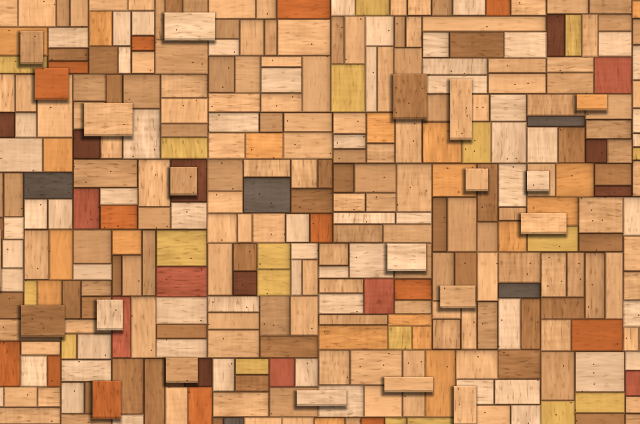
Reproduce this texture procedurally as a Shadertoy shader.

```glsl
// Wall mosaic of irregular sawn wooden blocks, some of them standing proud.
struct Block { vec2 lo; vec2 hi; float seed; };
const vec2 CELL = vec2(0.25, 0.20);   // coarse tiling pitch, canvas height = 1
const float RAISED_PITCH = 0.17;
const vec3 GAP = vec3(0.20, 0.11, 0.05);
// Tan, brown, pale, umber, orange, yellow, rust, walnut, rose, slate
const vec3 SPECIES[10] = vec3[10](
    vec3(.93, .69, .47), vec3(.80, .58, .385), vec3(.96, .77, .59), vec3(.68, .46, .28),
    vec3(.91, .61, .34), vec3(.88, .68, .36), vec3(.77, .41, .20), vec3(.46, .26, .17),
    vec3(.72, .37, .26), vec3(.42, .35, .29));
const float SHARE[10] = float[10](.30, .21, .19, .10, .07, .05, .03, .03, .01, .01);

float hash(vec2 p) {
    vec3 q = fract(vec3(p.xyx) * 0.1031);
    q += dot(q, q.yzx + 33.33);
    return fract((q.x + q.y) * q.z);
}
float vary(float seed, float channel) { return hash(vec2(seed * 311.0, channel * 7.0 + 1.0)); }
float cornerSlope(vec2 corner, vec2 p) {
    float angle = 6.2832 * hash(corner);
    return dot(vec2(cos(angle), sin(angle)), p - corner);
}
float gradientNoise(vec2 p) {
    vec2 i = floor(p), f = p - i, u = f * f * f * (f * (f * 6.0 - 15.0) + 10.0), e = vec2(1, 0);
    return mix(mix(cornerSlope(i, p), cornerSlope(i + e, p), u.x),
               mix(cornerSlope(i + e.yx, p), cornerSlope(i + e.xx, p), u.x), u.y);
}
float boxDistance(vec2 p, vec2 lo, vec2 hi) {
    vec2 d = abs(p - 0.5 * (lo + hi)) - 0.5 * (hi - lo);
    return length(max(d, 0.0)) + min(max(d.x, d.y), 0.0);
}
float shift(vec2 vertex) { return 0.7 * hash(vertex + 17.0) - 0.35; }

// Interlocking rectangles: walls alternate between vertical and horizontal
Block coarseCell(vec2 p) {
    vec2 g = p / CELL;
    for (int k = 0; k < 9; k++) {
        vec2 c = floor(g) + vec2(k % 3, k / 3) - 1.0;
        float a = shift(c), b = shift(c + vec2(1, 0)), d = shift(c + vec2(0, 1)), e = shift(c + 1.0);
        bool even = mod(c.x + c.y, 2.0) < 0.5;
        vec2 lo = c + (even ? vec2(a, b) : vec2(d, a));
        vec2 hi = c + 1.0 + (even ? vec2(e, d) : vec2(b, e));
        if (all(greaterThanEqual(g, lo)) && all(lessThan(g, hi)))
            return Block(lo * CELL, hi * CELL, hash(c + 41.0));
    }
    return Block(floor(g) * CELL, ceil(g) * CELL, 0.5);
}
// Cut a block again and again until it is small enough
Block subdivide(Block b, vec2 p) {
    for (int k = 0; k < 6; k++) {
        vec2 size = b.hi - b.lo, weight = size * size;
        if (size.x * size.y < mix(0.004, 0.014, vary(b.seed, 1.0))) break;
        int axis = vary(b.seed, 2.0) * (weight.x + weight.y) < weight.x ? 0 : 1;
        if (size[axis] < 0.06) break;
        float cut = b.lo[axis] + size[axis] * mix(0.3, 0.7, vary(b.seed, 3.0));
        bool beyond = p[axis] > cut;
        if (beyond) b.lo[axis] = cut; else b.hi[axis] = cut;
        b.seed = vary(b.seed, beyond ? 4.0 : 5.0);
    }
    return b;
}
vec3 speciesColor(float pick) {
    for (int k = 0; k < 10; k++) {
        if (pick < SHARE[k]) return SPECIES[k];
        pick -= SHARE[k];
    }
    return SPECIES[0];
}
// Grain, pores, saw marks and nail holes
vec3 wood(vec2 p, Block b) {
    vec2 size = b.hi - b.lo;
    bool along = (size.x > size.y) != (vary(b.seed, 6.0) < 0.12);
    vec2 q = (along ? p : p.yx) + 20.0 * vary(b.seed, 7.0);
    q.y += 0.008 * gradientNoise(q * 9.0);
    float tone = 0.11 * gradientNoise(q * vec2(5, 45)) + 0.08 * gradientNoise(q * 14.0);
    tone += 0.12 * gradientNoise(q * vec2(24, 150));
    tone += 0.08 * vary(b.seed, 9.0) * gradientNoise(q * vec2(130, 16));
    tone -= 0.14 * smoothstep(0.2, 0.5, gradientNoise(q * vec2(45, 170) + 5.0));
    vec3 color = speciesColor(vary(b.seed, 10.0)) * mix(0.94, 1.05, vary(b.seed, 11.0));
    color *= 1.0 + mix(0.5, 1.3, vary(b.seed, 8.0)) * tone * vec3(0.85, 1.0, 1.2);
    vec2 nail = floor(q / 0.03);
    vec2 center = (nail + 0.2 + 0.6 * vec2(hash(nail), hash(nail + 9.0))) * 0.03;
    float hole = step(hash(nail + 3.0), 0.14) * (1.0 - smoothstep(0.0006, 0.0028, length(q - center)));
    return mix(color, GAP, 0.6 * hole);
}
vec3 flatBlock(vec2 p, Block b, float pixel) {
    vec2 sunken = vec2(vary(b.seed, 12.0), vary(b.seed, 13.0));
    vec2 shade = 0.4 * sunken * sunken * exp((p - b.hi) / 0.006);
    vec3 color = wood(p, b) * (1.0 - shade.x) * (1.0 - shade.y);
    float gap = 1.0 - smoothstep(0.0004, 0.0016 + pixel, -boxDistance(p, b.lo, b.hi));
    return mix(color, GAP, gap * mix(0.35, 0.85, vary(b.seed, 14.0)));
}
// Block with a soft shadow, a darker lower side and a lit upper rim
vec3 raisedBlock(vec3 under, vec2 p, Block b, float pixel) {
    float shadow = boxDistance(p + vec2(0.003, 0.005), b.lo, b.hi);
    under *= 1.0 - 0.6 * (1.0 - smoothstep(-0.002, 0.010, shadow));
    float side = 1.0 - smoothstep(0.004, 0.004 + pixel, p.y - b.lo.y);
    float rim = 1.0 - smoothstep(0.001, 0.004, b.hi.y - p.y);
    vec3 color = wood(p, b) * (1.0 - 0.25 * side) * (1.0 + 0.08 * rim);
    return mix(color, under, smoothstep(-0.5 * pixel, 0.5 * pixel, boxDistance(p, b.lo, b.hi)));
}
void mainImage(out vec4 fragColor, in vec2 fragCoord) {
    vec2 p = fragCoord / iResolution.y;
    float pixel = 1.0 / iResolution.y;
    vec3 color = flatBlock(p, subdivide(coarseCell(p), p), pixel);
    // Scattered blocks that stand out from the wall
    for (int k = 0; k < 9; k++) {
        vec2 c = floor(p / RAISED_PITCH) + vec2(k % 3, k / 3) - 1.0;
        float seed = hash(c + 73.0);
        if (vary(seed, 15.0) > 0.5) continue;
        vec2 center = (c + 0.2 + 0.6 * vec2(vary(seed, 16.0), vary(seed, 17.0))) * RAISED_PITCH;
        vec2 extent = mix(vec2(0.022, 0.018), vec2(0.072, 0.042), vec2(vary(seed, 18.0), vary(seed, 19.0)));
        if (vary(seed, 20.0) < 0.25) extent = extent.yx;
        color = raisedBlock(color, p, Block(center - extent, center + extent, seed), pixel);
    }
    fragColor = vec4(clamp(color, 0.0, 1.0), 1.0);
}
```
